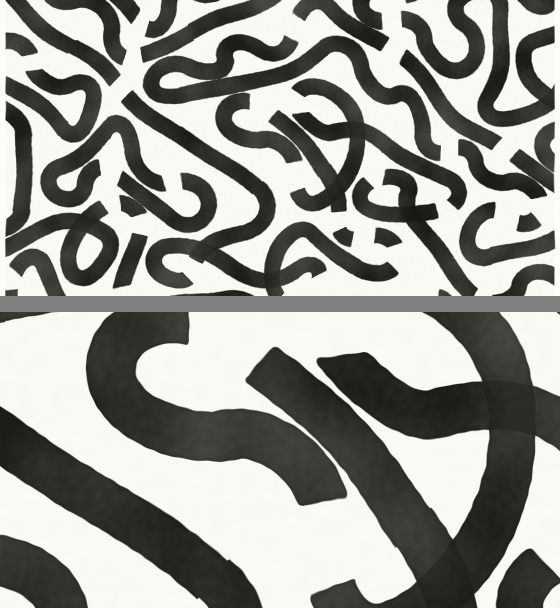
Top: the whole. Bottom: its middle third, enlarged.
Reproduce this pattern procedurally as a Shadertoy shader.

```glsl
// Thick meandering ink strokes with loops and blunt ends on cream paper.
// A warped hexagonal tiling joins its edge midpoints by arcs and lines;
// random cuts at the edges end the strokes, noise washes the ink.

#define STROKE_WIDTH 0.055    // all lengths in canvas heights
#define TILE_SIZE 0.253
#define GRID_TURN 0.37        // radians
#define WARP 0.42             // in tiles
#define CUT_CHANCE 0.24
#define CROSS_CHANCE 0.30
#define STRAIGHT_CHANCE 0.56
#define PAPER_MARGIN 0.019
#define INK_TONE 0.19
#define PAPER vec3(0.98, 0.98, 0.96)

const float PI = 3.14159265;
const vec2 LATTICE = vec2(1.0, 1.7320508);

vec2 hash2(vec2 p) {
    vec3 a = fract(p.xyx * vec3(0.1031, 0.1030, 0.0973));
    a += dot(a, a.yzx + 33.33);
    return fract((a.xx + a.yz) * a.zy);
}

vec2 direction(float angle) { return vec2(cos(angle), sin(angle)); }

float cornerSlope(vec2 cell, vec2 f, vec2 corner) {
    return dot(direction(2.0 * PI * hash2(cell + corner).x), f - corner);
}

float gradientNoise(vec2 p) {
    vec2 c = floor(p), f = p - c;
    vec2 s = f * f * f * (f * (f * 6.0 - 15.0) + 10.0);
    return mix(mix(cornerSlope(c, f, vec2(0, 0)), cornerSlope(c, f, vec2(1, 0)), s.x),
               mix(cornerSlope(c, f, vec2(0, 1)), cornerSlope(c, f, vec2(1, 1)), s.x), s.y);
}

// Canvas position to warped tile space
vec2 toGrid(vec2 uv) {
    vec2 d = direction(GRID_TURN);
    vec2 p = mat2(d.x, -d.y, d.y, d.x) * uv / TILE_SIZE + vec2(13.7, 21.9);
    vec2 q = p * 0.65;
    return p + WARP * vec2(gradientNoise(q), gradientNoise(q + 47.3));
}

// Length of stroke cut away at one edge of a tile; negative where it runs on
float edgeCut(vec2 tile, float port) {
    vec2 key = 2.0 * tile + round(direction(port * PI / 3.0) * vec2(2.0, 1.1547));
    vec2 h = hash2(key + 71.0);
    return h.x < CUT_CHANCE ? 0.1 + 0.09 * h.y : -1.0;
}

// Signed distance, in canvas heights, to the arc from a port to one "span" further on
float strand(vec2 q, vec2 tile, float port, float span, mat2 jacobian, float halfWidth) {
    float bend = min(span, 2.99) * PI / 6.0;      // a span of 3 is nearly straight
    vec2 axis = direction(port * PI / 3.0 + bend);
    float radius = 0.5 * tan(bend), halfSweep = 0.5 * PI - bend;
    vec2 v = q - axis * 0.5 / cos(bend);
    float reach = length(v);
    float angle = atan(dot(v, vec2(-axis.y, axis.x)), -dot(v, axis));

    // Undo the local stretch of the warp to keep the width even
    float side = abs(reach - radius) / length((v / reach) * jacobian) - halfWidth;
    float end = TILE_SIZE * max(edgeCut(tile, port) - radius * (halfSweep + angle),
                                edgeCut(tile, port + span) - radius * (halfSweep - angle));
    float corner = 0.005;
    vec2 b = vec2(side, end) + corner;
    return length(max(b, 0.0)) + min(max(b.x, b.y), 0.0) - corner;
}

void mainImage(out vec4 fragColor, in vec2 fragCoord) {
    float pixel = 1.0 / iResolution.y;
    vec2 uv = fragCoord * pixel;
    float canvasWidth = iResolution.x * pixel;

    // Warped position and its derivative
    vec2 p = toGrid(uv);
    float h = 0.004;
    mat2 jacobian = mat2(toGrid(uv + vec2(h, 0)) - p, toGrid(uv + vec2(0, h)) - p) / h;

    // Nearest hexagon centre
    vec2 a = mod(p, LATTICE) - 0.5 * LATTICE;
    vec2 b = mod(p - 0.5 * LATTICE, LATTICE) - 0.5 * LATTICE;
    vec2 q = dot(a, a) < dot(b, b) ? a : b;
    vec2 tile = round((p - q) * 2.0 / LATTICE);

    // Choose how the six ports are joined: crossing, straight or all bends
    vec2 pick = hash2(tile + 5.0);
    float turn = floor(pick.y * 6.0);
    vec3 ports = vec3(0, 1, 4), spans = vec3(2, 2, 1);
    if (pick.x > CROSS_CHANCE) spans = vec3(3, 1, 1);
    if (pick.x > CROSS_CHANCE + STRAIGHT_CHANCE) { ports = vec3(0, 2, 4); spans = vec3(1); }

    // Strokes with slightly uneven, rough edges
    float halfWidth = 0.5 * STROKE_WIDTH * (1.0 + 0.14 * gradientNoise(uv * 6.0));
    float rough = 0.0016 * gradientNoise(uv * 70.0);
    float cover = 0.0, total = 0.0, nearest = 1.0;
    for (int k = 0; k < 3; k++) {
        float d = strand(q, tile, ports[k] + turn, spans[k], jacobian, halfWidth) + rough;
        float c = 1.0 - smoothstep(-0.9 * pixel, 0.9 * pixel, d);
        cover = max(cover, c);
        total += c;
        nearest = min(nearest, d);
    }

    // Washed ink: cloudy tone, fine grain, darker rims and overlaps
    float tone = INK_TONE + 0.15 * gradientNoise(uv * 4.5) + 0.08 * gradientNoise(uv * 13.0)
               + 0.025 * gradientNoise(uv * 95.0);
    tone = clamp(tone, 0.115, 0.33);
    tone *= 1.0 - 0.12 * smoothstep(-0.006, 0.0, nearest);
    tone *= 1.0 - 0.22 * (total - cover);
    vec3 ink = vec3(tone, tone, tone - 0.022);

    // Sheet with soft, wavering left and right borders
    float border = min(uv.x, canvasWidth - uv.x) - PAPER_MARGIN + 0.006 * gradientNoise(uv * 9.0);
    float sheet = smoothstep(-pixel, pixel, border);
    vec3 paper = PAPER + 0.008 * gradientNoise(uv * 60.0);
    vec3 color = mix(paper, ink, cover);
    fragColor = vec4(mix(vec3(0.99, 0.99, 0.975), color, sheet), 1.0);
}
```
